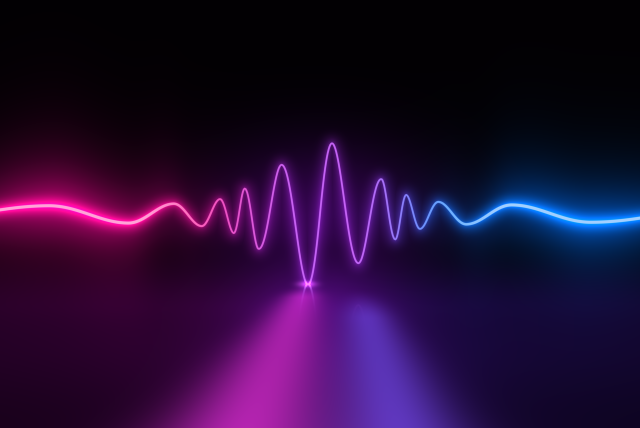
This background is drawn by a WebGL 2 fragment shader. Its source:

```glsl
#version 300 es
precision highp float;

uniform vec2 u_resolution;
out vec4 fragColor;

#define REST_HEIGHT 0.5
#define HORIZON 0.336
#define SMALL_SWING 0.0156
#define LARGE_SWING 0.1484
#define SWING_DECAY 0.41
#define TRACE_STEP 0.002
#define TRACE_REACH 24
#define HALO_SIZE 0.011
#define PINK vec3(1.0, 0.06, 0.58)
#define VIOLET vec3(0.70, 0.20, 0.95)
#define BLUE vec3(0.04, 0.50, 1.0)

const float PI = 3.14159265;

// Distances of successive crests and troughs from the centre
const float TURNS[12] = float[](-0.0303, 0.0303, 0.0918, 0.1445, 0.1768, 0.2021,
                                0.2344, 0.2773, 0.3428, 0.4492, 0.6348, 0.9766);

// Odd-symmetric pulse: stretched phase, decaying swing
float wave(float x) {
    float d = abs(x);
    float phase = -0.5;
    for (int k = 0; k < 11; k++)
        phase += clamp((d - TURNS[k]) / (TURNS[k + 1] - TURNS[k]), 0.0, 1.0);
    float swing = SMALL_SWING + LARGE_SWING * exp(-SWING_DECAY * (phase - 0.5));
    return REST_HEIGHT + sign(x) * swing * sin(PI * phase);
}

float segmentDistance(vec2 p, vec2 a, vec2 b) {
    vec2 ab = b - a;
    return length(p - a - ab * clamp(dot(p - a, ab) / dot(ab, ab), 0.0, 1.0));
}

// Nearest distance to the pulse, traced as short segments around p
float waveDistance(vec2 p) {
    float x = (floor(p.x / TRACE_STEP) - float(TRACE_REACH)) * TRACE_STEP;
    vec2 a = vec2(x, wave(x));
    float d = 1.0;
    for (int i = 0; i < 2 * TRACE_REACH + 1; i++) {
        vec2 b = vec2(a.x + TRACE_STEP, wave(a.x + TRACE_STEP));
        d = min(d, segmentDistance(p, a, b));
        a = b;
    }
    return d;
}

float bell(float v) { return exp(-v * v); }

// Light spreading over the floor; centre and width run from far to near
float beam(float x, float t, vec2 centre, vec2 width) {
    return bell((x - mix(centre.x, centre.y, t)) / mix(width.x, width.y, t));
}

vec3 neonColor(float x) {
    vec3 c = mix(PINK, VIOLET, smoothstep(-0.34, -0.02, x));
    return mix(c, BLUE, smoothstep(0.06, 0.34, x));
}

// Glow in the air behind the pulse
vec3 airGlow(vec2 p) {
    float rise = abs(p.y - wave(p.x));
    float away = abs(p.y - REST_HEIGHT);
    float soft = mix(away, rise, smoothstep(0.25, 0.4, abs(p.x)));
    vec3 c = vec3(0.80, 0.02, 0.48) * exp(-soft / 0.085) * bell((p.x + 0.6) / 0.27);
    c += vec3(0.0, 0.36, 0.80) * exp(-soft / 0.075) * bell((p.x - 0.62) / 0.28);
    c += vec3(0.19, 0.015, 0.29) * bell(length((p - vec2(0.0, 0.49)) / vec2(0.25, 0.17)));
    return c;
}

// Floor tint and the two reflected beams
vec3 floorLight(vec2 p) {
    float lit = smoothstep(0.43, 0.27, p.y) * mix(0.75, 1.0, smoothstep(0.0, 0.2, p.y));
    vec3 tint = mix(vec3(0.17, 0.005, 0.18), vec3(0.09, 0.03, 0.23), smoothstep(-0.4, 0.4, p.x));
    vec3 c = tint * lit * mix(0.65, 1.0, bell(p.x / 0.6));
    float t = max(HORIZON - p.y, 0.0) / HORIZON;
    c += vec3(0.13, 0.02, 0.19) * bell(p.x / (0.16 + 0.16 * t)) * lit;

    float left = beam(p.x, t, vec2(-0.03, -0.17), vec2(0.028, 0.19)) * smoothstep(0.0, 0.1, t);
    float right = beam(p.x, t, vec2(0.09, 0.18), vec2(0.032, 0.15)) * smoothstep(0.03, 0.25, t);
    vec3 hue = (left * vec3(0.70, 0.14, 0.68) + right * vec3(0.36, 0.22, 0.74))
             / (left + right + 0.0001);
    float strength = 1.0 - (1.0 - left) * (1.0 - right);
    return mix(c, hue, strength * mix(0.76, 1.0, t));
}

void main() {
    float pixel = 1.0 / u_resolution.y;
    vec2 p = (gl_FragCoord.xy - vec2(0.5 * u_resolution.x, 0.0)) * pixel;
    vec3 color = vec3(0.006, 0.0, 0.01) + airGlow(p) + floorLight(p);

    // Neon tube, mirrored where it touches the floor
    float below = max(HORIZON - p.y, 0.0);
    float d = waveDistance(vec2(p.x, p.y + 2.0 * below));
    float fade = exp(-below / 0.016);
    float ends = smoothstep(0.2, 0.45, abs(p.x));
    float radius = mix(0.0021, 0.0036, ends);
    float core = 1.0 - smoothstep(radius - 0.7 * pixel, radius + 0.7 * pixel, d);
    float halo = exp(-d / HALO_SIZE) * smoothstep(0.046, 0.018, d);
    vec3 neon = neonColor(p.x);
    color += neon * halo * fade * mix(0.42, 0.75, ends);
    color = mix(color, mix(neon, vec3(1.0), mix(0.24, 0.62, ends)), core * fade);

    // Spark at the contact point
    vec2 spark = (p - vec2(-0.03, HORIZON)) / vec2(0.022, 0.007);
    color += vec3(0.45, 0.20, 0.42) * bell(length(spark));

    fragColor = vec4(min(color, 1.0), 1.0);
}
```
